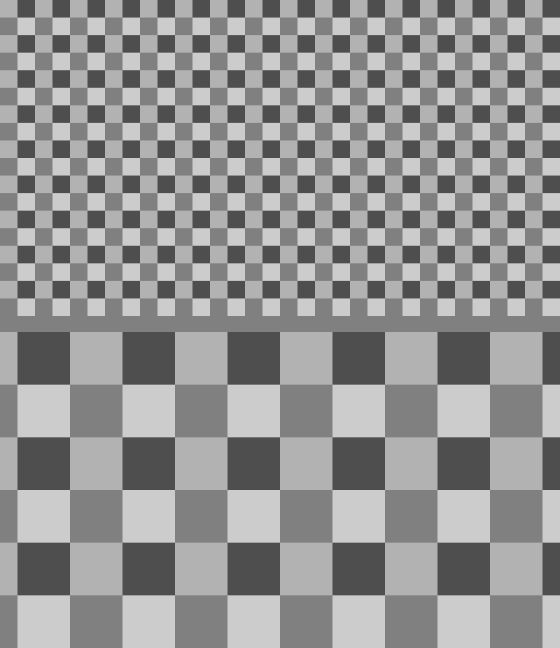
Top, the full canvas; bottom, a detail of the centre.
A Shadertoy shader for this pattern:

```glsl
// Checkered grid of square cells in four flat greys, repeating 16 by 9 times.

// Coverage of the second half of each unit period, box filtered over one pixel.
vec2 secondHalf(vec2 p, vec2 pixel) {
    vec2 inside = 0.25 - abs(fract(p - 0.25) - 0.5);
    return clamp(inside / pixel + 0.5, 0.0, 1.0);
}

void mainImage(out vec4 fragColor, in vec2 fragCoord) {
    // One unit is one block of two by two cells
    vec2 repeats = vec2(16.0, 9.0);
    vec2 pixel = repeats / iResolution.xy;
    vec2 cell = secondHalf(fragCoord * pixel, pixel);

    // Lower and upper row of the block, left cell to right cell
    float lowerRow = mix(0.5, 0.8, cell.x);
    float upperRow = mix(0.7, 0.306, cell.x);

    fragColor = vec4(vec3(mix(lowerRow, upperRow, cell.y)), 1.0);
}
```
